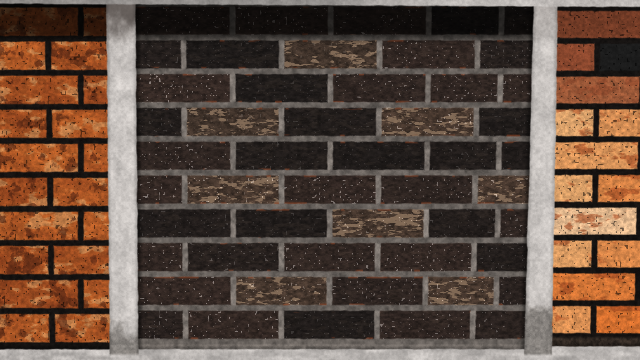
Write a WebGL 1 fragment shader that draws this texture.

```glsl
precision highp float;
uniform vec2 u_resolution;

#define VIEW vec2(7.68, 4.32)
#define SOFT (VIEW.y / u_resolution.y)
#define GLAZE_DARK vec3(0.095, 0.088, 0.086)
#define GLAZE_BROWN vec3(0.205, 0.158, 0.14)
#define WORN_TAN vec3(0.57, 0.47, 0.38)
#define MORTAR vec3(0.42, 0.395, 0.375)
#define CONCRETE vec3(0.80, 0.78, 0.765)
#define RED_CLAY vec3(0.50, 0.22, 0.10)
#define ORANGE_CLAY vec3(0.76, 0.40, 0.17)
#define PALE_CLAY vec3(0.87, 0.65, 0.43)

float hash(vec2 p) {
  vec3 q = fract(p.xyx * vec3(0.1031, 0.103, 0.0973));
  q += dot(q, q.yzx + 33.33);
  return fract((q.x + q.y) * q.z);
}

float noise(vec2 p) {
  vec2 i = floor(p), f = fract(p);
  f = f * f * (3.0 - 2.0 * f);
  return mix(mix(hash(i), hash(i + vec2(1, 0)), f.x),
             mix(hash(i + vec2(0, 1)), hash(i + vec2(1, 1)), f.x), f.y);
}

float fbm(vec2 p) {
  float sum = 0.0, amp = 0.53;
  for (int i = 0; i < 4; i++) {
    sum += amp * noise(p);
    p = p * 2.07 + 17.3;
    amp *= 0.5;
  }
  return sum;
}

// x: course number, y: distance to the nearest bed joint
vec2 course(float y, float first, float pitch) {
  float r = (y - first) / pitch;
  return vec2(floor(r) + 1.0, pitch * (0.5 - abs(fract(r) - 0.5)));
}

float brickMask(vec2 gap, float halfJoint, vec2 p) {
  float rough = 0.016 * (fbm(p * 14.0) - 0.5);
  return smoothstep(-SOFT, SOFT, min(gap.x, gap.y) - halfJoint + rough);
}

float band(float x, float a, float b) {
  return smoothstep(a - SOFT, a + SOFT, x) * (1.0 - smoothstep(b - SOFT, b + SOFT, x));
}

// Dark glazed bricks with grey joints
vec3 glazedPanel(vec2 p) {
  vec2 c = course(p.y, 0.45, 0.4055);
  float row = c.x, even = 1.0 - mod(row, 2.0);
  float pitch = mix(1.18, 1.145, p.y / VIEW.y);
  float u = (p.x - 3.97 + 0.005 * p.y) / pitch + 0.5 * (1.0 - even);
  float joint = abs(u - clamp(floor(u + 0.5), -1.0, 2.0 - even));
  joint = min(joint, mix(9.0, abs(u - 1.74), even));
  float id = floor(min(u, 2.5 - even)) + even * step(1.74, u);
  vec2 gap = vec2(joint * pitch, c.y);
  float mask = brickMask(gap, 0.034, p) * step(row, 9.5);

  // Worn bricks recur every five courses
  float phase = mod(row, 5.0), off = 9.0;
  if (phase < 0.5) off = abs(id - 0.5) - 1.5;
  else if (phase < 1.5) off = abs(id);
  else if (phase > 2.5 && phase < 3.5) off = abs(id) - 1.0;
  float worn = step(abs(off), 0.1) * step(0.5, row);

  float tone = hash(vec2(id + 13.0, row + 5.0));
  float grain = fbm(p * vec2(24.0, 36.0));
  vec3 brick = mix(GLAZE_DARK, GLAZE_BROWN, tone * 0.75 + 0.15) * (0.6 + 0.85 * grain);
  brick = mix(brick, vec3(0.30, 0.235, 0.19) * (0.55 + grain), worn * 0.65);
  float flakes = fbm(p * vec2(9.0, 27.0) + row * 7.0);
  brick = mix(brick, WORN_TAN, smoothstep(0.55, 0.67, flakes) * (0.06 + 0.72 * worn));
  brick += 0.26 * smoothstep(0.84, 0.95, noise(p * 48.0)) * (0.3 + tone);
  float chip = smoothstep(0.76, 0.84, noise(p * 9.0 + 4.0)) * smoothstep(0.065, 0.035, c.y);
  brick = mix(brick, vec3(0.52, 0.25, 0.14), chip * 0.7);

  float upright = smoothstep(0.02, 0.05, c.y);
  vec3 mortar = MORTAR * (0.62 + 0.65 * fbm(p * 17.0)) * (1.0 + 0.2 * upright);
  vec3 col = mix(mortar, brick, mask);
  col *= mix(0.3, 1.0, smoothstep(0.36, 0.56, p.y));
  float edge = min(p.x - 1.63 - 0.008 * p.y, 6.40 - 0.026 * p.y - p.x);
  return col * mix(0.55, 1.0, smoothstep(0.0, 0.07, edge));
}

// Orange bricks with black joints on either side
vec3 firedPanel(vec2 p, float right) {
  vec2 c = course(p.y, mix(0.465, 0.49, right), mix(0.4085, 0.3935, right));
  float row = c.x, odd = mod(row, 2.0);
  float leftJoint = mix(0.97, 0.57 + 0.014 * p.y, odd);
  float rightJoint = mix(7.73 - 0.022 * p.y, 7.175 - 0.014 * p.y, odd);
  float joint = mix(leftJoint, rightJoint, right);
  float id = step(joint, p.x);
  float mask = brickMask(vec2(abs(p.x - joint), c.y), 0.035, p) * step(row, 9.5);
  float tone = hash(vec2(id + right * 9.0 + 3.0, row + 21.0));
  float streak = fbm(p * vec2(5.0, 10.0) + row * 5.0 + id * 11.0);
  float grain = fbm(p * 30.0);

  vec3 left = mix(RED_CLAY, ORANGE_CLAY, 0.2 + 0.4 * tone + 0.9 * (streak - 0.3));
  left = mix(left, PALE_CLAY * 0.9, 0.55 * smoothstep(0.56, 0.68, streak));
  left = mix(left, vec3(0.30, 0.13, 0.07), 0.6 * smoothstep(0.58, 0.68, fbm(p * 8.0 + 31.0)));
  float pale = smoothstep(1.5, 3.2, row);
  float cream = max(0.0, 1.0 - 0.5 * abs(row - 6.0)) * (1.0 - odd);
  vec3 ochre = mix(PALE_CLAY, ORANGE_CLAY * 1.08, clamp(tone * 0.5 + id * odd * 0.25 + 0.4 * step(7.5, row), 0.0, 1.0));
  ochre = mix(ochre, vec3(0.90, 0.76, 0.61), cream * 0.8);
  ochre = mix(ochre, RED_CLAY * 1.2, 0.6 * smoothstep(0.58, 0.70, streak));
  vec3 rightCol = mix(vec3(0.54, 0.28, 0.18), ochre, pale);
  rightCol = mix(rightCol, vec3(0.11), id * step(abs(row - 1.0), 0.1));

  vec3 brick = mix(left, rightCol, right) * (0.75 + 0.5 * grain);
  brick *= 1.0 - 0.5 * smoothstep(0.80, 0.92, noise(p * 38.0));
  vec3 col = mix(vec3(0.075, 0.065, 0.06) * (0.6 + grain), brick, mask);
  col = mix(col, vec3(0.20, 0.165, 0.14) * (0.5 + grain), right * step(9.5, row) * smoothstep(4.02, 4.08, p.y));
  return col * mix(mix(0.32, 0.82, right), 1.0, smoothstep(0.40, 0.50, p.y));
}

void main() {
  vec2 p = gl_FragCoord.xy / u_resolution * VIEW;
  p.y = VIEW.y - p.y;
  float right = step(4.0, p.x);
  float wobble = 0.02 * (fbm(p * 9.0) - 0.5);
  float x = p.x + wobble;

  // Panels
  float inner = step(1.45, p.x) * step(p.x, 6.5);
  vec3 col = inner > 0.5 ? glazedPanel(p) : firedPanel(p, right);

  // Concrete posts with stained ends
  float a = mix(1.275 + 0.01 * p.y, 6.405 - 0.027 * p.y, right);
  float b = mix(1.625 + 0.009 * p.y, 6.695 - 0.017 * p.y, right);
  float stain = fbm(p * vec2(7.0, 5.0));
  float pores = fbm(p * 32.0);
  vec3 concrete = CONCRETE * (0.78 + 0.22 * stain + 0.2 * pores);
  float head = (1.0 - smoothstep(0.12, 0.55, p.y + 0.4 * (stain - 0.5))) * mix(0.75, 0.2, right);
  float foot = smoothstep(mix(3.84, 3.58, right), mix(4.05, 3.82, right), p.y + 0.5 * (stain - 0.5));
  vec3 post = mix(concrete, vec3(0.27, 0.24, 0.225), head);
  post = mix(post, vec3(0.48, 0.46, 0.44) * (0.7 + 0.5 * pores), foot * 0.8);
  post *= 0.84 + 0.16 * smoothstep(0.0, 0.05, min(x - a, b - x));
  float postMask = band(x, a, b);

  // Sill and lintel
  float sillTop = 4.19 - 0.035 * step(6.5, p.x) + wobble;
  float sill = smoothstep(sillTop - SOFT, sillTop + SOFT, p.y);
  vec3 sillCol = concrete * (0.82 + 0.2 * noise(p * vec2(4.0, 20.0)));
  col *= 1.0 - 0.3 * smoothstep(sillTop - 0.06, sillTop, p.y);
  col = mix(col, sillCol, sill);
  col = mix(col, post, postMask * (1.0 - smoothstep(4.23, 4.28, p.y)));
  float lintelEdge = 0.045 + 0.005 * p.x + wobble;
  float lintel = 1.0 - smoothstep(lintelEdge - SOFT, lintelEdge + SOFT, p.y);
  col = mix(col, concrete * mix(0.72, 0.95, smoothstep(3.5, 5.5, p.x)), lintel);

  gl_FragColor = vec4(clamp(col, 0.0, 1.0), 1.0);
}
```
